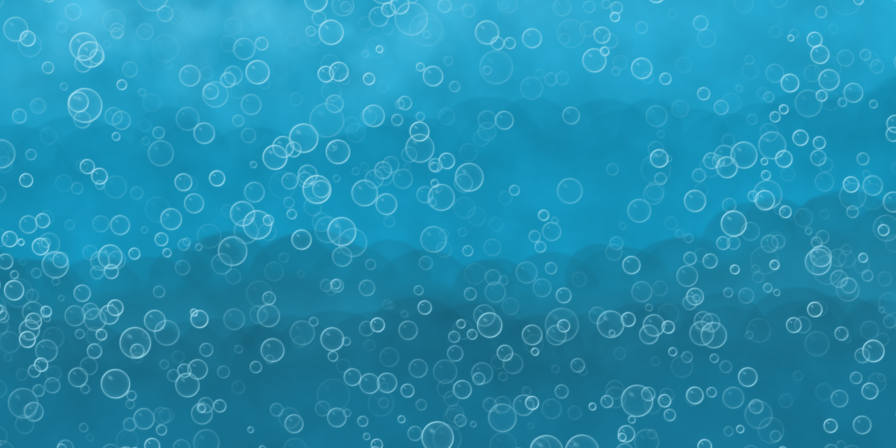
Write a WebGL 2 fragment shader that draws this background.

```glsl
#version 300 es
precision highp float;

uniform vec2 u_resolution;
out vec4 fragColor;

#define BUMP_SPACING 0.085
#define BUMP_OPACITY 0.42
#define BUBBLE_LAYERS 5
#define BUBBLE_DENSITY 0.46
#define RIM_WIDTH 0.0021
#define MOTTLE 0.16
#define HAZE 0.62

const vec3 SURFACE = vec3(0.11, 0.63, 0.79);
const vec3 SUNLIT = vec3(0.40, 0.76, 0.88);
const vec3 BUBBLE = vec3(0.64, 0.87, 0.94);

vec3 hash3(vec2 p) {
    vec3 q = fract(vec3(p.xyx) * vec3(0.1031, 0.1030, 0.0973));
    q += dot(q, q.yxz + 33.33);
    return fract((q.xxy + q.yzz) * q.zyx);
}

float noise(vec2 p) {
    vec2 i = floor(p), f = fract(p);
    f = f * f * (3.0 - 2.0 * f);
    float low = mix(hash3(i).x, hash3(i + vec2(1, 0)).x, f.x);
    float high = mix(hash3(i + vec2(0, 1)).x, hash3(i + vec2(1, 1)).x, f.x);
    return mix(low, high, f.y);
}

float fbm(vec2 p) {
    float sum = 0.0, amp = 0.5;
    for (int i = 0; i < 5; i++) {
        sum += amp * noise(p);
        p = mat2(1.6, 1.2, -1.2, 1.6) * p + 17.3;
        amp *= 0.5;
    }
    return sum;
}

// Ridge heights of the three cloud banks, from far to near
float ridge(float x, int bank) {
    float sway = 0.035 * (noise(vec2(x * 3.2, float(bank) * 9.0 + 4.0)) - 0.5);
    if (bank == 0) return 0.71 + 0.05 * x + 0.018 * sin(x * 7.0 - 1.0) + sway;
    if (bank == 1) return 0.45 + 0.02 * sin(x * 6.5 - 3.0) + 0.13 * smoothstep(1.25, 2.0, x) + sway;
    return 0.29 + 0.02 * x + 0.012 * sin(x * 8.0 + 1.0) + sway;
}

// Translucent overlapping discs that merge into a solid bank below
vec3 cloudBank(vec3 col, vec2 p, int bank, vec3 crest, vec3 base, float px) {
    float clear = 1.0;
    float column = floor(p.x / BUMP_SPACING);
    for (int i = -3; i <= 3; i++) {
        float id = column + float(i);
        vec3 h = hash3(vec2(id + 50.0, float(bank) * 31.0 + 7.0));
        float x = (id + h.x) * BUMP_SPACING;
        float r = mix(0.07, 0.16, h.y);
        vec2 center = vec2(x, ridge(x, bank) - r + 0.04 * (h.z - 0.6));
        float edge = 0.003 + px;
        clear *= 1.0 - BUMP_OPACITY * smoothstep(edge, -edge, length(p - center) - r);
    }
    float depth = ridge(p.x, bank) - p.y;
    float cover = max(1.0 - clear, smoothstep(0.0, 0.13, depth));
    return mix(col, mix(crest, base, smoothstep(0.02, 0.24, depth)), cover);
}

// Opacity of one bubble: thin rim, faint shell and a small glint
float bubble(vec2 q, float r, float px) {
    float len = length(q), d = len - r;
    float width = max(RIM_WIDTH, 0.6 * px);
    float around = dot(q, vec2(-0.6, 0.8)) / max(len, 1e-4);
    float rim = exp(-d * d / (width * width)) * (0.45 + 0.45 * around * around);
    float inside = smoothstep(px, -px, d);
    float shell = inside * (0.07 + 0.22 * pow(min(len / r, 1.0), 5.0));
    vec2 g = mat2(0.8, 0.6, -0.6, 0.8) * (q / r - vec2(-0.36, 0.42));
    float glint = 0.5 * inside * exp(-dot(g * g, vec2(28.0, 70.0)));
    return min(rim + shell + glint, 1.0);
}

vec3 addBubbles(vec3 col, vec2 p, float px) {
    for (int k = 0; k < BUBBLE_LAYERS; k++) {
        float size = 0.122 - 0.014 * float(k);
        vec2 shift = vec2(3.7, 5.3) * float(k + 1);
        vec2 cell = floor(p / size + shift);
        for (int n = 0; n < 9; n++) {
            vec2 id = cell + vec2(n % 3 - 1, n / 3 - 1);
            vec3 place = hash3(id + float(k) * 41.0);
            vec3 look = hash3(id + float(k) * 67.0 + 113.0);
            vec2 center = (id + place.xy - shift) * size;
            float cluster = noise(center * 4.5 + 21.0) - 0.5;
            float chance = BUBBLE_DENSITY + 0.7 * cluster + 0.16 * (0.5 - center.y);
            if (place.z > chance) continue;
            float r = size * mix(0.09, 0.31, look.x);
            float strength = mix(0.10, 0.85, look.y * look.y);
            col = mix(col, BUBBLE, strength * bubble(p - center, r, px));
        }
    }
    return col;
}

void main() {
    float px = 1.0 / u_resolution.y;
    vec2 p = gl_FragCoord.xy * px;
    float cloud = fbm(p * 5.0 + 2.0);
    float grain = fbm(p * 16.0 + 40.0);

    // Sunlit water, brightest at the upper left
    float sun = smoothstep(0.62, 1.0, p.y) * exp(-pow((p.x - 0.5) / 0.75, 2.0));
    vec3 col = mix(SURFACE * 0.97, SUNLIT, HAZE * sun * smoothstep(0.25, 0.75, cloud));
    col += 0.03 * smoothstep(0.75, 1.0, p.y);

    // Cloud banks
    col = cloudBank(col, p, 0, vec3(0.07, 0.535, 0.68), vec3(0.08, 0.58, 0.735), px);
    col = cloudBank(col, p, 1, vec3(0.09, 0.455, 0.57), vec3(0.12, 0.51, 0.635), px);
    col = cloudBank(col, p, 2, vec3(0.09, 0.41, 0.515), vec3(0.09, 0.455, 0.58), px);

    // Watery mottling, then bubbles
    col *= 1.0 + MOTTLE * (cloud + 0.7 * grain - 0.82);
    fragColor = vec4(addBubbles(col, p, px), 1.0);
}
```
